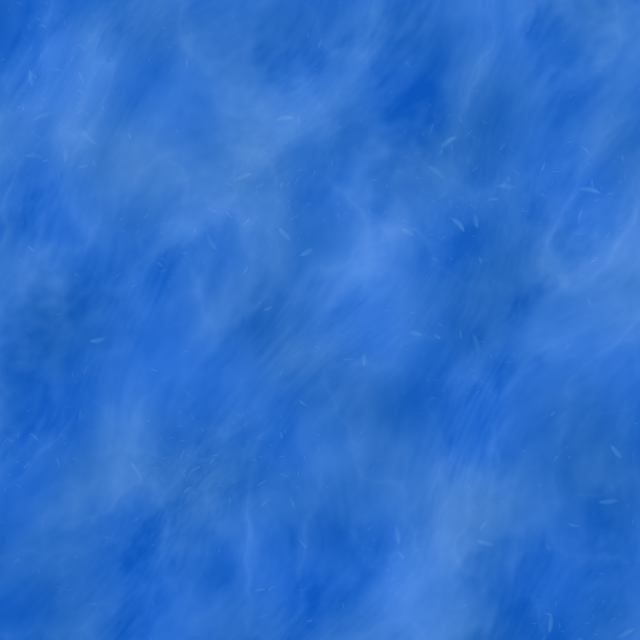
Reproduce this texture procedurally as a Shadertoy shader.

```glsl
vec2 hash2(vec2 p) {
    vec3 q = fract(p.xyx * vec3(0.1031, 0.1030, 0.0973));
    q += dot(q, q.yzx + 33.33);
    return fract((q.xx + q.yz) * q.zy);
}

mat2 rotation(float angle) {
    float c = cos(angle), s = sin(angle);
    return mat2(c, s, -s, c);
}

float slope(vec2 cell, vec2 offset) {
    float angle = 6.2832 * hash2(cell).x;
    return dot(vec2(cos(angle), sin(angle)), offset);
}

float gradientNoise(vec2 p) {
    vec2 i = floor(p), f = fract(p);
    vec2 u = f * f * f * (f * (f * 6.0 - 15.0) + 10.0);
    vec2 e = vec2(1.0, 0.0);
    return mix(mix(slope(i, f), slope(i + e, f - e), u.x),
               mix(slope(i + e.yx, f - e.yx), slope(i + e.xx, f - e.xx), u.x), u.y);
}

float fbm(vec2 p) {
    float sum = 0.0, amplitude = 1.0;
    for (int i = 0; i < 6; i++) {
        sum += amplitude * gradientNoise(p);
        p = rotation(0.25) * p * 2.03 + 17.3;
        amplitude *= 0.5;
    }
    return sum;
}

// Thin soft filaments along the zero lines of warped noise
float wisps(vec2 p) {
    p += 0.22 * vec2(fbm(p * 1.7 + 3.1), fbm(p * 1.7 + 41.7));
    return exp(-14.0 * abs(gradientNoise(p)));
}

// Curved slivers, one at most per grid cell
float flecks(vec2 uv, float cells, float density) {
    vec2 p = uv * cells;
    float light = 0.0;
    for (int y = -1; y <= 1; y++)
    for (int x = -1; x <= 1; x++) {
        vec2 cell = floor(p) + vec2(x, y);
        vec2 shape = hash2(cell + cells * 3.0);
        vec2 chance = hash2(cell + cells * 7.0 + 91.0);
        vec2 center = cell + hash2(cell + cells);
        float cluster = smoothstep(0.0, 0.4, gradientNoise(center / cells * 5.0 + 60.0));
        float present = step(chance.x, density * (0.12 + cluster));

        vec2 q = rotation(6.2832 * shape.x) * (p - center);
        float halfLength = mix(0.18, 0.36, shape.y);
        q.y += (chance.y - 0.5) * 1.6 * q.x * q.x;
        float along = q.x / halfLength;
        float width = 0.095 * max(1.0 - along * along, 0.001);
        float sliver = 1.0 - smoothstep(0.0, width, abs(q.y));
        sliver *= 1.0 - smoothstep(0.5, 1.0, abs(along));
        light += present * sliver * mix(0.4, 1.0, chance.y) * (0.7 + 0.3 * along);
    }
    return light;
}

void mainImage(out vec4 fragColor, in vec2 fragCoord) {
    vec2 uv = fragCoord / iResolution.y;

    // Cloud space, drawn out towards the upper right
    vec2 p = rotation(-1.05) * uv * vec2(0.68, 1.1);
    vec2 warp = vec2(gradientNoise(p * 4.0 + 8.3), gradientNoise(p * 4.0 + 29.6));
    p += 0.04 * warp;

    // Broad clouds, dark hollows and light filaments
    float tone = 3.2 * fbm(p * 4.6 + 5.2);
    float hollow = smoothstep(0.1, 0.5, fbm(p * 5.5 + 72.4));
    tone -= 1.1 * hollow;
    float veil = smoothstep(-0.3, 0.3, gradientNoise(uv * 4.0 + 13.0));
    tone += 0.9 * veil * wisps(p * 6.0 + 21.0);
    tone += 0.5 * (1.0 - veil) * wisps(uv * 7.0 + 50.0);

    // Fine fibres, strongest in the hollows
    tone += (0.3 + 0.4 * hollow) * gradientNoise(p * vec2(45.0, 85.0) + 9.0 * warp);
    tone = clamp(tone, -2.4, 3.0);

    vec3 color = vec3(0.195, 0.447, 0.800) + tone * vec3(0.057, 0.045, 0.030);
    color += gradientNoise(uv * 6.0 + 35.0) * vec3(-0.02, 0.0, 0.07);

    // Pale flecks, coarse to fine
    float fleck = flecks(uv, 15.0, 0.40)
                + 0.75 * flecks(uv, 29.0, 0.40)
                + 0.6 * flecks(uv, 50.0, 0.45);
    color = mix(color, vec3(0.48, 0.68, 0.88), 0.42 * min(fleck, 1.0));

    fragColor = vec4(color, 1.0);
}
```
